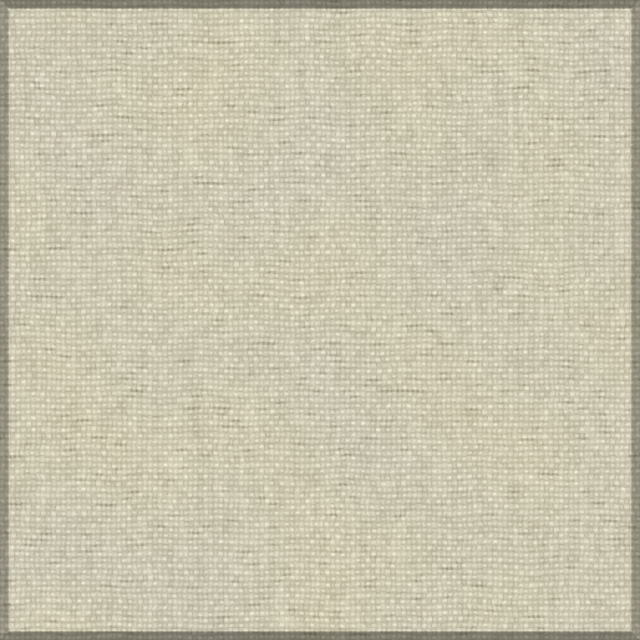
This texture is drawn by a Shadertoy shader. Its source:

```glsl
#define CLOTH vec3(0.803, 0.782, 0.692)
#define THREADS vec2(126.0, 108.0)
#define KNOT_RELIEF 0.125
#define THREAD_TONE 0.035
#define GRAIN 0.05
#define GAP_DEPTH 0.14
#define GAP_LENGTH 0.035
#define BEVEL_WIDTH 0.0135
#define BEVEL_SIDE 0.72
#define BEVEL_ENDS 0.62

float hash(vec2 p) {
    vec3 q = fract(vec3(p.xyx) * 0.1031);
    q += dot(q, q.yzx + 33.33);
    return fract((q.x + q.y) * q.z);
}

vec2 gradient(vec2 cell) {
    float angle = 6.2832 * hash(cell);
    return vec2(cos(angle), sin(angle));
}

float gradientNoise(vec2 p) {
    vec2 i = floor(p), f = fract(p);
    vec2 u = f * f * f * (f * (f * 6.0 - 15.0) + 10.0);
    vec2 e = vec2(0.0, 1.0);
    float low = mix(dot(gradient(i), f), dot(gradient(i + e.yx), f - e.yx), u.x);
    float high = mix(dot(gradient(i + e), f - e), dot(gradient(i + 1.0), f - 1.0), u.x);
    return mix(low, high, u.y);
}

// Plain weave: alternating raised weft knots and lower warp knots
float weaveShade(vec2 p) {
    vec2 cell = floor(p);
    vec2 f = fract(p) - 0.5;
    float weftOver = mod(cell.x + cell.y, 2.0);
    vec2 q = f * mix(vec2(2.4, 2.3), vec2(1.7, 2.8), weftOver);
    float knot = exp(-1.5 * dot(q, q));
    float strength = mix(0.65, 1.1, weftOver) * (0.75 + 0.5 * hash(cell + 71.0));
    float shade = KNOT_RELIEF * strength * (knot - 0.42);
    return shade + 0.02 * (weftOver - 0.5) + GRAIN * (hash(cell) - 0.5);
}

// Dark broken dashes where neighbouring weft threads part
float gapShade(vec2 p, float x) {
    float row = floor(p.y + 0.5);
    float across = abs(p.y - row);
    float line = 1.0 - smoothstep(0.08, 0.36, across);
    float run = gradientNoise(vec2(x / GAP_LENGTH + 19.7 * row, row * 7.37));
    float open = 0.12 + 0.88 * smoothstep(0.18, 0.5, run);
    float stitch = 0.65 + 0.35 * cos(6.2832 * p.x);
    return line * open * stitch;
}

void mainImage(out vec4 fragColor, in vec2 fragCoord) {
    vec2 uv = fragCoord / iResolution.xy;
    float pixel = 1.0 / min(iResolution.x, iResolution.y);

    // Threads wander slightly
    vec2 wander = vec2(gradientNoise(uv * vec2(9.0, 45.0)),
                       gradientNoise(uv * vec2(14.0, 8.0) + 40.0));
    vec2 p = uv * THREADS + 0.45 * wander;

    // Weave, uneven yarn and open gaps
    float shade = weaveShade(p) - GAP_DEPTH * gapShade(p, uv.x) + 0.015;
    shade += THREAD_TONE * gradientNoise(vec2(uv.x * 24.0, p.y * 0.8));
    shade += THREAD_TONE * gradientNoise(vec2(p.x * 0.7, uv.y * 10.0) + 90.0);
    shade += GRAIN * gradientNoise(p * vec2(1.9, 2.1) + 31.0);
    float tint = gradientNoise(uv * 5.0 + 12.0);
    vec3 colour = CLOTH + shade * vec3(1.0, 1.0, 1.04) + tint * vec3(0.008, 0.008, -0.015);

    // Mitred bevel around the panel
    vec2 border = min(uv, 1.0 - uv);
    float side = smoothstep(-pixel, pixel, border.y - border.x);
    float bevel = mix(BEVEL_ENDS, BEVEL_SIDE, side);
    float inside = smoothstep(-pixel, pixel, min(border.x, border.y) - BEVEL_WIDTH);
    colour *= mix(bevel, 1.0, inside);

    fragColor = vec4(clamp(colour, 0.0, 1.0), 1.0);
}
```
